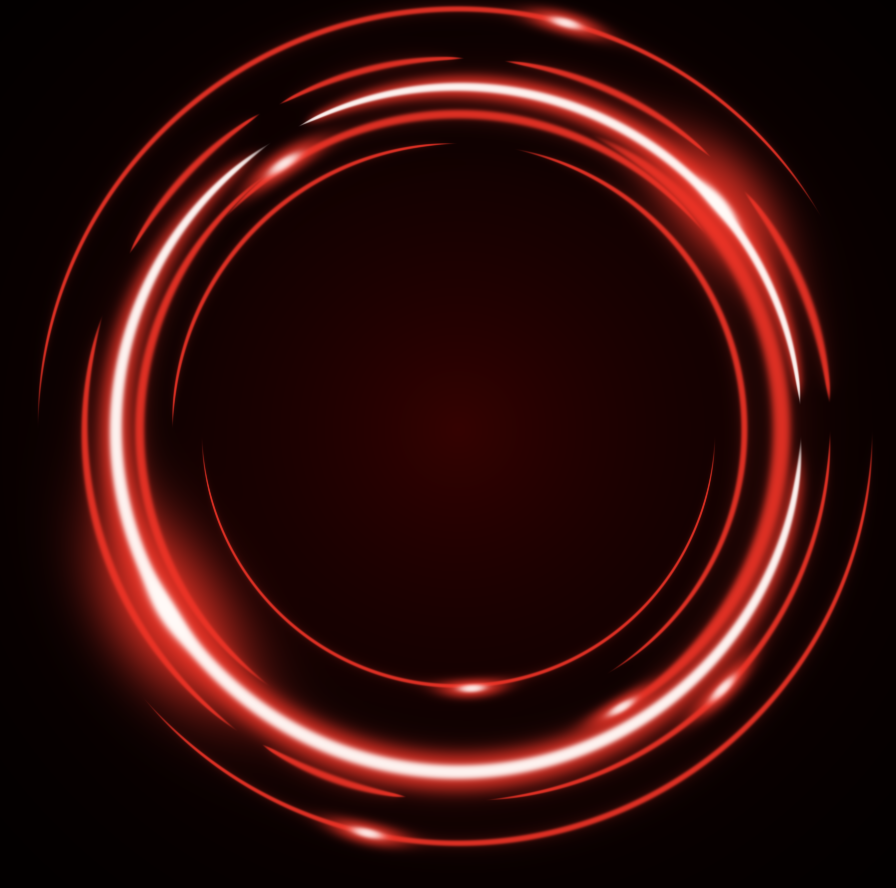
This background is drawn by a Shadertoy shader. Its source:

```glsl
// Glowing red rings of light on a dark radial backdrop.
// Each ring is a set of tapered arcs given in polar form; glints are
// gaussians stretched along the tangent. Red light and white heat add up apart.

const vec2 CENTER = vec2(0.5157, 0.5164);
const vec3 RED = vec3(0.93, 0.20, 0.15);
const vec3 WHITE = vec3(1.0, 0.98, 0.97);

// Thin arcs: radius, middle angle, half span (degrees), thickness
const vec4 OUTER_ARCS[9] = vec4[9](
    vec4(0.4735, 105.0, 75.0, 0.0026), vec4(0.4660, 290.0, 70.0, 0.0028),
    vec4(0.4180, 104.0, 15.0, 0.0030), vec4(0.4180, 65.0, 18.0, 0.0032),
    vec4(0.4200, 137.0, 15.0, 0.0032), vec4(0.4210, 198.0, 36.0, 0.0036),
    vec4(0.4190, 22.0, 18.0, 0.0042), vec4(0.4185, 317.0, 43.0, 0.0028),
    vec4(0.4180, 250.0, 12.0, 0.0034));
const vec4 INNER_ARCS[6] = vec4[6](
    vec4(0.3640, 2.0, 64.0, 0.0085), vec4(0.3550, 88.0, 50.0, 0.0042),
    vec4(0.3590, 180.0, 54.0, 0.0044), vec4(0.3220, 135.0, 45.0, 0.0022),
    vec4(0.3220, 10.0, 69.0, 0.0030), vec4(0.2890, 270.0, 89.0, 0.0017));

// Small glints: radius, angle (degrees), size
const vec3 GLINTS[6] = vec3[6](
    vec3(0.4735, 75.2, 1.0), vec3(0.3580, 123.3, 1.15),
    vec3(0.2920, 273.0, 0.85), vec3(0.3630, 300.4, 0.95),
    vec3(0.4170, 315.6, 1.05), vec3(0.4660, 257.3, 1.0));

float gauss(float x) {
    return exp(-x * x);
}

// Shortest signed angle between two directions, in degrees
float angleGap(float a, float b) {
    return mod(a - b + 180.0, 360.0) - 180.0;
}

// 1 at the middle of an arc, 0 at its ends
float arcTaper(float angle, float middle, float halfSpan) {
    float t = angleGap(angle, middle) / halfSpan;
    return max(1.0 - t * t, 0.0);
}

// Soft stroke on a circle, narrowing towards its ends
float arcLine(vec2 polar, vec4 arc, float pixel) {
    float taper = arcTaper(polar.y, arc.y, arc.z);
    float wanted = arc.w * (0.25 + 0.75 * taper);
    float width = max(wanted, 0.65 * pixel);
    float d = abs(polar.x - arc.x);
    float light = gauss(d / width) * 1.9 + 0.22 * exp(-d / (width * 2.2));
    return light * (wanted / width) * smoothstep(0.0, 0.35, taper);
}

// Gaussian spot; size holds its tangential and radial extent
float spot(vec2 polar, vec2 place, vec2 size) {
    float along = radians(angleGap(polar.y, place.y)) * place.x;
    vec2 q = vec2(along, polar.x - place.x) / size;
    return exp(-dot(q, q));
}

// Bright ring section: x is red light, y is white heat
vec2 hotArc(vec2 polar, vec4 arc, float haloWidth, float pixel) {
    float taper = arcTaper(polar.y, arc.y, arc.z);
    float d = abs(polar.x - arc.x);
    float shape = sqrt(taper);
    float core = max(arc.w * shape, 0.7 * pixel);
    float halo = haloWidth * (0.2 + 0.8 * shape);
    float ends = smoothstep(0.0, 0.15, taper);
    float red = 1.7 * gauss(d / halo) + 0.22 * exp(-d / (halo * 1.3));
    float white = 1.6 * gauss(d / core);
    return vec2(red * shape, white) * ends;
}

// Large flare: wide red bloom and a bright streak
vec2 flare(vec2 polar, vec2 place, vec2 size) {
    float bloom = 1.35 * spot(polar, place, size);
    float streak = 1.6 * spot(polar, place, size * vec2(0.32, 0.15));
    return vec2(bloom, streak);
}

void mainImage(out vec4 fragColor, in vec2 fragCoord) {
    float pixel = 1.0 / iResolution.y;
    vec2 p = fragCoord * pixel - CENTER;
    p.x -= 0.5 * (iResolution.x * pixel - 512.0 / 508.0);
    float radius = length(p);
    vec2 polar = vec2(radius, degrees(atan(p.y, p.x + 1e-6)));

    // Backdrop, dimmed just inside the rings
    float ember = max(0.225 * exp(-2.9 * radius) - 0.018, 0.0);
    ember *= 1.0 - 0.4 * gauss((radius - 0.345) / 0.035);
    vec3 color = ember * vec3(1.0, 0.035, 0.025);

    // Thin rings
    vec2 light = vec2(0.0);
    for (int i = 0; i < 9; i++) light.x += arcLine(polar, OUTER_ARCS[i], pixel);
    for (int i = 0; i < 6; i++) light.x += arcLine(polar, INNER_ARCS[i], pixel);

    // Main white ring in two sections
    light += hotArc(polar, vec4(0.3858, 61.0, 57.0, 0.0042), 0.0125, pixel);
    light += hotArc(polar, vec4(0.3858, 241.0, 118.0, 0.0064), 0.0185, pixel);

    // Large flares
    light += flare(polar, vec2(0.3880, 41.0), vec2(0.080, 0.042));
    light += flare(polar, vec2(0.3870, 212.0), vec2(0.105, 0.056));

    // Small glints
    for (int i = 0; i < 6; i++) {
        vec3 g = GLINTS[i];
        light.x += 1.8 * spot(polar, g.xy, g.z * vec2(0.036, 0.010));
        light.y += 1.1 * spot(polar, g.xy, g.z * vec2(0.014, 0.0042));
    }

    // Compress the light, then lay red and white over the backdrop
    vec2 cover = 1.0 - exp(-light * vec2(1.2, 2.0));
    color = mix(color, RED, cover.x);
    color = mix(color, WHITE, cover.y);
    fragColor = vec4(color, 1.0);
}
```
